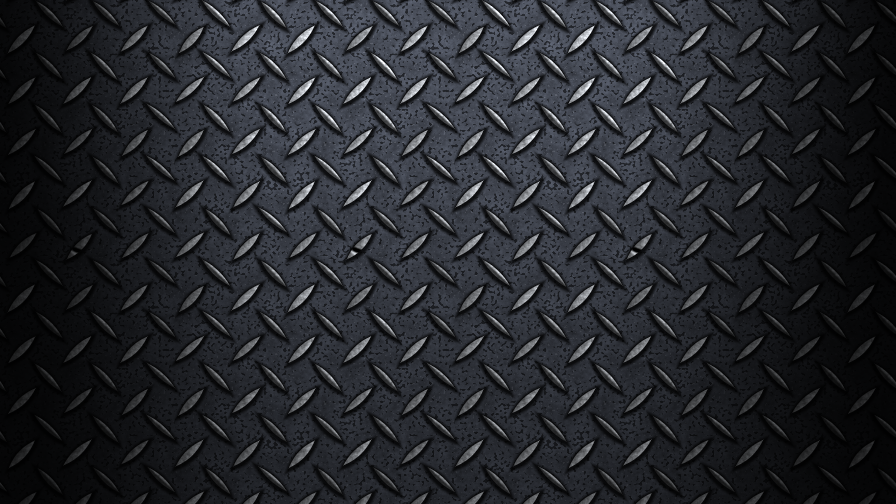
Reproduce this texture procedurally as a Shadertoy shader.

```glsl
// Dark steel tread plate: two interleaved grids of pointed lugs, rising and falling in turn.
// Each lug is a lens-shaped distance function with a rim, a bevel and a soft shadow;
// gradient noise, wrapped every five cells, pits the steel under a broad lamp from above.

vec2 hash2(vec2 i) {
    vec3 h = fract(i.xyx * vec3(0.1031, 0.1030, 0.0973));
    h += dot(h, h.yzx + 33.33);
    return fract((h.xx + h.yz) * h.zy);
}

float gradientDot(vec2 corner, vec2 f, float period) {
    return dot(hash2(mod(corner, period) + 7.0) * 2.0 - 1.0, f);
}

// Gradient noise, about -0.7 to 0.7, repeating after a whole period
float noise(vec2 p, float period) {
    vec2 i = floor(p), f = p - i, s = f * f * f * (f * (f * 6.0 - 15.0) + 10.0);
    vec2 e = vec2(1, 0);
    return mix(mix(gradientDot(i, f, period), gradientDot(i + e, f - e, period), s.x),
               mix(gradientDot(i + e.yx, f - e.yx, period),
                   gradientDot(i + 1.0, f - 1.0, period), s.x), s.y);
}

float fbm(vec2 p, float period) {
    float sum = 0.0, amp = 0.6;
    for (int k = 0; k < 4; k++) {
        sum += amp * noise(p, period);
        p *= 2.0;
        period *= 2.0;
        amp *= 0.6;
    }
    return sum;
}

// Approximate distance to a pointed lens: x along it, y across it
float lens(vec2 p, float halfLength, float halfWidth) {
    float u = p.x / halfLength;
    float slope = 2.0 * halfWidth * u / halfLength;
    return (abs(p.y) - halfWidth * (1.0 - u * u)) / sqrt(1.0 + slope * slope);
}

// Adds one grid of lugs; slant is +1 for rising and -1 for falling
void addLugs(inout vec3 color, vec2 grid, vec2 cell, float slant, float light, float pixel) {
    vec2 id = floor(grid + 0.5);
    vec2 wear = hash2(mod(id, 5.0) + 20.0 + 9.0 * slant);
    vec2 d = (grid - id) * cell + (wear - 0.5) * 0.005;

    // Lug axes: y points to the upper left when rising, upper right when falling
    float angle = 0.77 + 0.10 * (wear.y - 0.5);
    vec2 along = vec2(cos(angle), slant * sin(angle));
    vec2 across = vec2(-slant * sin(angle), cos(angle));
    vec2 q = vec2(dot(d, along), dot(d, across));
    float halfLength = 0.037 + 0.003 * wear.x;
    float halfWidth = (slant > 0.0 ? 0.0088 : 0.0074) + 0.0010 * (wear.y - 0.5);

    // Contact shadow, cast towards the lower side
    float shade = lens(q + vec2(0.0, 0.0025), halfLength + 0.003, halfWidth + 0.001);
    color *= mix(0.22, 1.0, smoothstep(-0.001, 0.008, shade));

    // Dark rim, then the bevelled face
    float rim = lens(q, halfLength, halfWidth);
    color = mix(color, vec3(0.03, 0.03, 0.035) * light, clamp(0.5 - rim / pixel, 0.0, 1.0));

    float side = q.y / halfWidth;
    float tip = q.x / halfLength;
    float metal = slant > 0.0
        ? 0.50 - 0.14 * side + 0.10 * tip
        : 0.20 + 0.46 * smoothstep(-0.15, 0.55, side);
    metal *= 0.82 + 0.32 * wear.x;
    metal *= 1.0 + 0.45 * noise(grid * 14.0, 70.0) + 0.25 * noise(grid * 32.0, 160.0);

    // One lug in each block of five by five is split across
    if (slant > 0.0 && mod(id.x, 5.0) == 1.0 && mod(id.y, 5.0) == 0.0) {
        float split = abs(tip + 0.25 + 0.12 * side);
        metal *= smoothstep(0.06, 0.20, split);
        metal += 0.35 * (1.0 - smoothstep(0.0, 0.14, abs(tip + 0.46)));
    }
    float face = lens(q, halfLength - 0.002, halfWidth - 0.0016);
    color = mix(color, metal * vec3(0.98, 1.0, 1.03) * light, clamp(0.5 - face / pixel, 0.0, 1.0));
}

void mainImage(out vec4 fragColor, in vec2 fragCoord) {
    float pixel = 1.0 / iResolution.y;
    vec2 p = fragCoord * pixel;
    vec2 cell = vec2(0.1111, 0.1028);
    vec2 grid = p / cell;

    // Lamp: bright at the top middle, falling off to the sides and below
    float x = abs(p.x - 0.5 * iResolution.x * pixel);
    float lamp = 1.0 - smoothstep(0.30, 0.95, x + 0.10 * (1.0 - p.y));
    lamp *= mix(0.52, 1.18, smoothstep(-0.1, 1.0, p.y));

    // Blue-grey steel with stains, pits and pale scuffs
    float stain = fbm(grid * 2.0, 10.0);
    float grain = fbm(grid * 12.0, 60.0);
    vec3 color = vec3(0.225, 0.24, 0.275) * (1.0 + 0.55 * stain + 0.35 * grain);
    float pits = smoothstep(0.12, 0.32, noise(grid * 17.0, 85.0) + 0.5 * stain);
    color *= 1.0 - 0.55 * pits;
    color += 0.07 * smoothstep(0.30, 0.50, noise(grid * 23.0 + 5.0, 115.0) - 0.4 * stain);
    color *= 0.10 + 1.05 * lamp;

    float lugLight = 0.25 + 0.95 * lamp;
    addLugs(color, grid - vec2(0.4, -0.02), cell, 1.0, lugLight, pixel);
    addLugs(color, grid - vec2(0.88, 0.46), cell, -1.0, lugLight, pixel);
    fragColor = vec4(clamp(color, 0.0, 1.0), 1.0);
}
```
